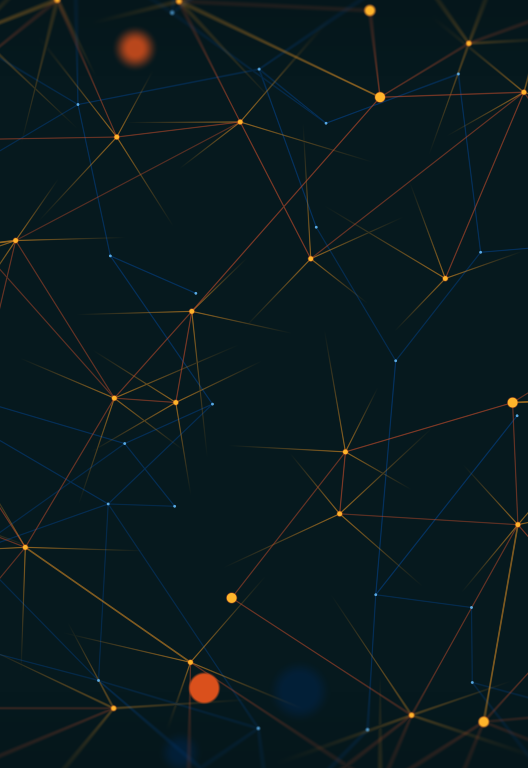
This background is drawn by a Shadertoy shader. Its source:

```glsl
// A dark teal backdrop crossed by a web of thin rust, amber and blue links.
// Nodes sit on jittered grids, links join neighbouring cells, and amber spokes
// fade out from small nodes; focus softens toward the top and bottom.

const vec3 TEAL = vec3(0.022, 0.098, 0.118);
const vec3 RUST = vec3(0.72, 0.28, 0.16);
const vec3 AMBER = vec3(0.88, 0.56, 0.13);
const vec3 GOLD = vec3(1.0, 0.71, 0.17);
const vec3 BLUE = vec3(0.01, 0.24, 0.50);
const vec3 SKY = vec3(0.38, 0.72, 0.96);
const vec3 EMBER = vec3(0.88, 0.32, 0.11);
const float WARM_CELL = 0.185;
const float COOL_CELL = 0.19;
const float WARM_SEED = 11.0;
const float COOL_SEED = 47.0;
const float BIG_SHARE = 0.45;
const float HAIRLINE = 0.0007;

float hash(vec2 p) {
    return fract(sin(dot(p, vec2(127.1, 311.7))) * 43758.545);
}

vec2 nodePosition(vec2 cell, float seed) {
    vec2 jitter = vec2(hash(cell + seed), hash(cell + seed + 19.3));
    return cell + 0.1 + 0.8 * jitter;
}

// Distance to a segment, and the position along it from 0 to 1
vec2 segment(vec2 p, vec2 a, vec2 b) {
    vec2 ab = b - a;
    float t = clamp(dot(p - a, ab) / dot(ab, ab), 0.0, 1.0);
    return vec2(length(p - a - ab * t), t);
}

// Coverage of a shape, dimmed where it is thinner than the blur
float cover(float dist, float radius, float blur) {
    float r = max(radius, blur);
    return radius / r * (1.0 - smoothstep(r - blur, r + blur, dist));
}

// Links between neighbouring cells whose random value lies within a range
float mesh(vec2 p, float size, float seed, vec2 range, float halfWidth, float blur) {
    vec2 q = p / size;
    float ink = 0.0;
    for (int n = 0; n < 9; n++) {
        vec2 cell = floor(q) + vec2(n % 3 - 1, n / 3 - 1);
        vec2 start = nodePosition(cell, seed);
        for (int k = 0; k < 4; k++) {
            vec2 link = k < 3 ? vec2(1.0, float(k - 1)) : vec2(0.0, 1.0);
            float pick = hash(cell + seed + link * 37.3);
            if (pick < range.x || pick > range.y) continue;
            float d = segment(q, start, nodePosition(cell + link, seed)).x * size;
            float strength = 0.65 + 0.35 * hash(cell + link * 5.7);
            ink = max(ink, strength * cover(d, halfWidth, blur));
        }
    }
    return ink;
}

bool isBig(vec2 cell) {
    return hash(cell + 83.1) < BIG_SHARE;
}

// Fading spokes around the small warm nodes
float spokes(vec2 p, float size, float seed, float blur) {
    vec2 q = p / size;
    float ink = 0.0;
    for (int n = 0; n < 9; n++) {
        vec2 cell = floor(q) + vec2(n % 3 - 1, n / 3 - 1);
        if (isBig(cell)) continue;
        vec2 hub = nodePosition(cell, seed);
        for (int k = 0; k < 4; k++) {
            float f = float(k);
            float angle = 6.2832 * (hash(cell + 5.1) + 0.25 * f + 0.2 * hash(cell + f));
            float reach = mix(0.5, 1.05, hash(cell + 7.7 * f + 2.0));
            vec2 tip = hub + reach * vec2(cos(angle), sin(angle));
            vec2 s = segment(q, hub, tip);
            ink = max(ink, (1.0 - s.y) * cover(s.x * size, HAIRLINE, blur));
        }
    }
    return ink;
}

// Nearest node: x is its distance, y is 1 for a big one
vec2 nearestNode(vec2 p, float size, float seed) {
    vec2 q = p / size;
    vec2 best = vec2(9.0, 0.0);
    for (int n = 0; n < 9; n++) {
        vec2 cell = floor(q) + vec2(n % 3 - 1, n / 3 - 1);
        float d = length(q - nodePosition(cell, seed)) * size;
        if (d < best.x) best = vec2(d, isBig(cell) ? 1.0 : 0.0);
    }
    return best;
}

void mainImage(out vec4 fragColor, in vec2 fragCoord) {
    vec2 p = fragCoord / iResolution.y;
    float defocus = smoothstep(0.36, 0.52, abs(p.y - 0.5));
    float pixel = 0.6 / iResolution.y;
    float blur = pixel + 0.0022 * defocus;
    vec3 col = TEAL * (1.0 - 0.12 * defocus);

    // Dim blue discs far behind
    for (int i = 0; i < 2; i++) {
        float f = float(i);
        vec2 center = mix(vec2(0.39, 0.10), vec2(0.235, 0.02), f);
        float disc = cover(length(p - center), 0.031 - 0.012 * f, 0.011);
        col = mix(col, vec3(0.005, 0.13, 0.25), 0.75 * disc);
    }

    // Links
    col = mix(col, BLUE, 0.75 * mesh(p, COOL_CELL, COOL_SEED, vec2(0.0, 0.38), HAIRLINE, blur));
    col = mix(col, AMBER, 0.7 * spokes(p, WARM_CELL, WARM_SEED, blur));
    col = mix(col, RUST, 0.75 * mesh(p, WARM_CELL, WARM_SEED, vec2(0.04, 0.45), HAIRLINE, blur));
    col = mix(col, AMBER, 0.8 * mesh(p, WARM_CELL, WARM_SEED, vec2(0.0, 0.04), 0.0011, blur));

    // Nodes, with a thin ember rim on the warm ones
    float cool = nearestNode(p, COOL_CELL, COOL_SEED).x;
    col = mix(col, SKY, 0.9 * cover(cool, 0.0018, blur));
    vec2 warm = nearestNode(p, WARM_CELL, WARM_SEED);
    float radius = mix(0.0031, 0.0064, warm.y);
    col = mix(col, EMBER, 0.45 * cover(warm.x, radius + 0.0009, blur));
    col = mix(col, GOLD, cover(warm.x, radius, blur));

    // Ember discs, one in focus and one blurred
    for (int i = 0; i < 2; i++) {
        float f = float(i);
        vec2 center = mix(vec2(0.266, 0.104), vec2(0.176, 0.937), f);
        float disc = cover(length(p - center), 0.0195, pixel + mix(0.0015, 0.011, f));
        col = mix(col, EMBER, (0.97 - 0.15 * f) * disc);
    }
    fragColor = vec4(col, 1.0);
}
```
